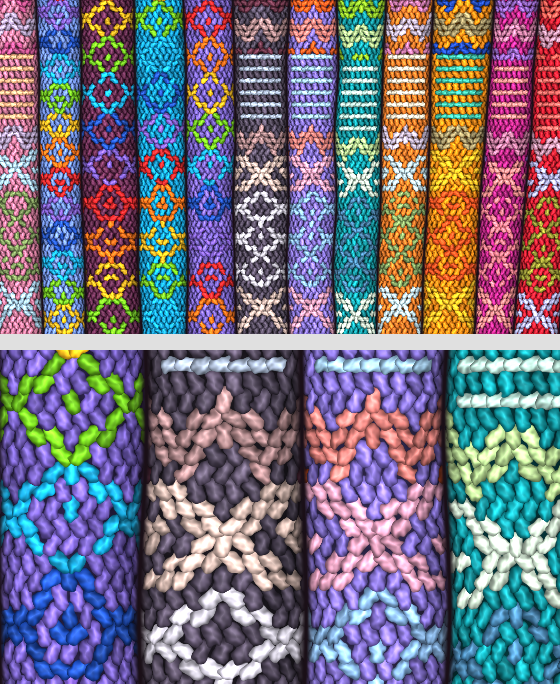
Top, the full canvas; bottom, a detail of the centre.
Reproduce this pattern procedurally as a Shadertoy shader.

```glsl
#define ROLLS 12
#define COLS 10.0       // stitches across a roll
#define ROWS 56.0       // stitches down the canvas
#define BANDS 9.0       // rainbow bands down a roll
#define STITCH_R 0.43
#define STITCH_LEN 0.32
#define FUZZ 0.22
#define SHADOW vec3(0.10, 0.06, 0.09)

const float EDGE[13] = float[13](-0.015, 0.072, 0.148, 0.247, 0.332, 0.418, 0.514,
    0.600, 0.682, 0.764, 0.863, 0.940, 1.03);

const vec3 GROUND[12] = vec3[12](
    vec3(.80, .45, .58), vec3(.42, .55, .88), vec3(.38, .15, .29), vec3(.06, .62, .84),
    vec3(.45, .36, .76), vec3(.31, .27, .35), vec3(.52, .44, .84), vec3(.05, .58, .62),
    vec3(.94, .48, .14), vec3(.96, .54, .06), vec3(.70, .12, .48), vec3(.80, .09, .16));

const vec3 RAINBOW[7] = vec3[7](
    vec3(.86, .13, .14), vec3(.96, .43, .08), vec3(.92, .70, .10), vec3(.42, .76, .10),
    vec3(.08, .68, .90), vec3(.10, .28, .70), vec3(.46, .33, .76));

// Accents of the patterned rolls
const vec3 ZIGZAG[8] = vec3[8](
    vec3(.72, .28, .50), vec3(.40, .18, .26), vec3(.92, .34, .10), vec3(.50, .72, .12),
    vec3(.78, .44, .64), vec3(.10, .27, .74), vec3(.52, .34, .70), vec3(.90, .34, .30));
const vec3 LADDER[8] = vec3[8](
    vec3(.97, .70, .52), vec3(.68, .74, .84), vec3(.66, .84, .97), vec3(.78, .95, .90),
    vec3(.95, .90, .80), vec3(.20, .70, .60), vec3(.94, .55, .54), vec3(.90, .38, .36));
const vec3 CROSS[8] = vec3[8](
    vec3(.66, .82, .92), vec3(.86, .74, .70), vec3(.90, .62, .74), vec3(.86, .94, .86),
    vec3(.78, .90, .94), vec3(.96, .74, .12), vec3(.94, .54, .54), vec3(.68, .68, .88));
const vec3 DIAMOND[8] = vec3[8](
    vec3(.46, .56, .32), vec3(.86, .84, .90), vec3(.55, .74, .94), vec3(.24, .46, .62),
    vec3(.48, .60, .34), vec3(.93, .30, .10), vec3(.94, .48, .54), vec3(.56, .55, .16));

float hash(vec2 p) {
    p = fract(p * vec2(0.1031, 0.1137));
    p += dot(p, p.yx + 33.3);
    return fract((p.x + p.y) * p.x * 97.3);
}

float noise(vec2 p) {
    vec2 i = floor(p), f = fract(p);
    f = f * f * (3.0 - 2.0 * f);
    return mix(mix(hash(i), hash(i + vec2(1, 0)), f.x),
               mix(hash(i + vec2(0, 1)), hash(i + 1.0), f.x), f.y);
}

// Roll borders fan out toward the top and waver a little
float rollEdge(int i, float y) {
    float d = EDGE[i] - 0.48, right = max(d, 0.0);
    float wobble = 0.007 * (noise(vec2(y * 5.0, float(i) * 7.0)) - 0.5);
    return EDGE[i] + (y - 0.5) * (0.04 * d + 0.14 * right * right) + wobble;
}

// Dotted diamond lattice: x = on the motif, y = strand tilt
vec2 diamonds(float x, float v) {
    float cx = fract(x / 1.4 + 0.5) - 0.5;
    float d = 2.0 * (abs(cx) + abs(v));
    return vec2(abs(d - 1.0) < 0.23 || d < 0.25, sign(cx * v));
}

// Yarn colour and strand angle of the stitch at m (x across, y up)
vec4 yarn(int roll, vec2 m) {
    float t = 1.0 - m.y, x = m.x, row = floor(m.y * ROWS);
    vec3 accent;
    vec2 motif;
    if (roll >= 1 && roll <= 4) {
        float way = roll == 1 ? -1.0 : 1.0;
        float band = t * (roll == 1 ? BANDS + 3.0 : BANDS);
        float start = vec4(6, 2, 3, 0)[roll - 1];
        accent = RAINBOW[int(mod(start + way * floor(band) + 14.0, 7.0))];
        motif = diamonds(x, fract(band) - 0.5);
    } else {
        int k = max(roll - 4, 0);
        t += 0.035 * (hash(vec2(roll, 3)) - 0.5);
        if (t < 0.17 || (t > 0.38 && t < 0.47)) {
            float z = t * 12.0 + abs(abs(x) - 0.45) * 0.9;
            accent = mod(floor(z), 2.0) < 1.0 ? ZIGZAG[k] : mix(ZIGZAG[k], CROSS[k], 0.6);
            motif = vec2(fract(z) < 0.6, sign(x * (abs(x) - 0.45)));
        } else if (t < 0.38) {
            accent = LADDER[k];
            motif = vec2(mod(row, 2.0) < 1.0 && abs(x) < 0.8, 1.9);
        } else if (t < 0.58 || t > 0.86) {
            float v = (t - (t < 0.6 ? 0.525 : 0.925)) / 0.06;
            accent = CROSS[k];
            motif = vec2(abs(abs(v) - abs(x) * 1.2) < 0.3 || (abs(x) > 0.65 && abs(v) < 0.2),
                         -sign(x * v));
        } else {
            accent = DIAMOND[k];
            motif = diamonds(x, fract((t - 0.58) * 10.7) - 0.5);
        }
    }
    float lean = mod(row, 2.0) < 1.0 ? 0.35 : -0.35;
    return motif.x > 0.5 ? vec4(accent, motif.y * 0.82) : vec4(GROUND[roll], lean);
}

void mainImage(out vec4 fragColor, in vec2 fragCoord) {
    vec2 uv = fragCoord / iResolution.xy;
    int roll = 0;
    for (int i = 1; i < ROLLS; i++) if (uv.x > rollEdge(i, uv.y)) roll = i;
    float left = rollEdge(roll, uv.y), right = rollEdge(roll + 1, uv.y);
    float u = 2.0 * (uv.x - left) / (right - left) - 1.0;

    // Wrap the stitch grid around the roll, with frayed strands
    vec2 q = vec2(asin(0.9 * u) / 1.12 * COLS * 0.5, uv.y * ROWS);
    vec2 seed = vec2(float(roll) * 31.0 + 50.0, 9.0);
    q += FUZZ * (vec2(noise(q * 3.0 + seed), noise(q * 3.0 + seed + 70.0)) - 0.5);
    float aa = ROWS / iResolution.y;

    // Lay stitches over one another in brick order
    vec3 color = GROUND[roll] * 0.3;
    for (int dy = -1; dy <= 1; dy++)
    for (int dx = -1; dx <= 1; dx++) {
        float row = floor(q.y) + float(dy), shift = 0.5 * mod(row, 2.0);
        vec2 c = vec2(floor(q.x - shift + 0.5) + float(dx) + shift, row + 0.5);
        vec4 y = yarn(roll, c / vec2(COLS * 0.5, ROWS));
        float rnd = hash(c * 2.0 + seed), angle = y.w + 0.4 * (rnd - 0.5);
        vec2 dir = vec2(sin(angle), cos(angle)), e = q - c;
        float along = dot(e, dir), across = dot(e, vec2(dir.y, -dir.x));
        float d = length(vec2(max(abs(along) - STITCH_LEN, 0.0), across));
        float height = max(1.0 - d / STITCH_R, 0.0);
        float ply = 0.09 * sin(9.0 * along + 14.0 * across);
        float light = (0.42 + 0.75 * sqrt(height) + ply) * (0.82 + 0.36 * rnd);
        vec3 strand = y.rgb * light + 0.13 * height * height;
        color = mix(color, strand, 1.0 - smoothstep(STITCH_R - 0.5 * aa, STITCH_R + 0.5 * aa, d));
    }

    // Fine fibres, roundness and the dark gaps between rolls
    color *= 0.86 + 0.28 * noise(uv * vec2(420, 250));
    float round = sqrt(max(1.0 - u * u, 0.0));
    color *= 0.45 + 0.65 * round - 0.08 * u;
    color = mix(SHADOW, color, smoothstep(0.12, 0.5, round));
    fragColor = vec4(clamp(color, 0.0, 1.0), 1.0);
}
```
